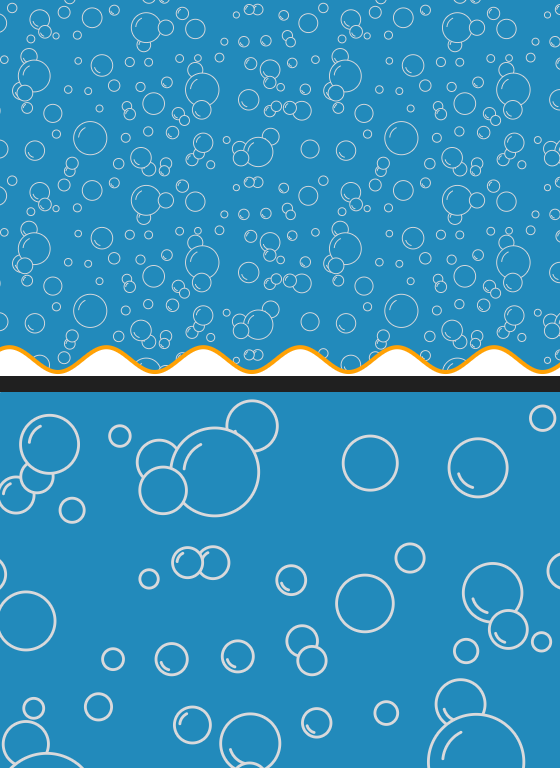
Top, the full canvas; bottom, a detail of the centre.
A Shadertoy shader for this pattern:

```glsl
// Outlined soap bubbles in repeating blue water above a white wave with an orange crest line.
#define UNITS 516.0              // canvas height in design units
#define TILE vec2(427.0, 237.0)  // size of one repeat
#define LINE 1.3                 // outline width
#define MEDIUM_GRID vec2(6.0, 4.0)
#define SMALL_GRID vec2(13.0, 7.0)
#define WAVE_LENGTH 133.0
#define WAVE_HEIGHT 17.0
#define WAVE_LINE 5.6
#define WATER vec3(0.133, 0.541, 0.733)
#define OUTLINE vec3(0.85, 0.85, 0.86)
#define ORANGE vec3(1.0, 0.63, 0.02)

const float PI = 3.14159;

vec2 hash2(vec2 c) {
    vec3 p = fract(c.xyx * vec3(0.1031, 0.1030, 0.0973));
    p += dot(p, p.yzx + 33.33);
    return fract((p.xx + p.yz) * p.zy);
}

// Antialiased coverage of a signed distance
float cover(float d) {
    return clamp(0.5 - d * iResolution.y / UNITS, 0.0, 1.0);
}

vec2 wrapTile(vec2 d) { return d - TILE * round(d / TILE); }

// Filled disc, outline and a curved glint on the left side
void drawBubble(inout vec3 col, vec2 d, float r, vec2 seed) {
    float dist = length(d);
    if (dist > r + 4.0) return;
    vec2 h = hash2(seed + 5.3);
    col = mix(col, WATER, cover(dist - r));
    float ink = cover(abs(dist - r) - 0.5 * LINE);
    if (r > 15.0 || (r > 6.5 && h.x < 0.6)) {
        float facing = r > 15.0 || h.y < 0.5 ? PI + 0.6 : PI - 0.8;
        float turn = mod(atan(d.y, d.x) - facing + PI, 2.0 * PI) - PI;
        float a = facing + clamp(turn, -0.5, 0.5);
        float glint = distance(d, 0.7 * r * vec2(cos(a), sin(a)));
        ink = max(ink, cover(glint - 0.5 * LINE));
    }
    col = mix(col, OUTLINE, ink);
}

// A body with satellites, most behind it and at most one in front
void drawCluster(inout vec3 col, vec2 d, float r, vec2 seed, int satellites) {
    vec2 pick = hash2(seed + 1.7);
    int bodySlot = satellites;
    if (satellites > 0 && (r > 18.0 || pick.y > 0.6)) bodySlot--;
    for (int k = 0; k <= satellites; k++) {
        if (k == bodySlot) {
            drawBubble(col, d, r, seed);
        } else {
            vec2 h = hash2(seed + 7.0 * float(k + 1));
            float a = 2.0 * PI * pick.x + 2.0 * float(k) + 0.7 * h.x;
            float s = 4.0 + r * mix(0.26, 0.42, h.y);
            float reach = r + s * mix(0.35, 0.65, h.x);
            drawBubble(col, d - reach * vec2(cos(a), sin(a)), s, seed + h);
        }
    }
}

vec2 largeCentre(int k) {
    return TILE * fract(vec2(0.11, 0.44) + float(k) * vec2(0.18, 0.36));
}

float largeGap(vec2 p) {
    float gap = UNITS;
    for (int k = 0; k < 5; k++) gap = min(gap, length(wrapTile(p - largeCentre(k))));
    return gap;
}

// Jittered cell centre; every row slides by its own amount
vec2 cellCentre(vec2 cell, vec2 grid, float jitter) {
    vec2 id = mod(cell, grid);
    float slide = hash2(vec2(id.y + 3.0, grid.x)).x;
    vec2 offset = jitter * (hash2(id + 2.0 * grid) - 0.5);
    return (cell + 0.5 + vec2(slide, 0.0) + offset) * TILE / grid;
}

float mediumGap(vec2 p) {
    float gap = UNITS;
    vec2 base = floor(p * MEDIUM_GRID / TILE);
    for (int j = -1; j <= 1; j++)
    for (int i = -2; i <= 1; i++) {
        vec2 c = cellCentre(base + vec2(i, j), MEDIUM_GRID, 0.4);
        if (largeGap(c) > 54.0) gap = min(gap, distance(p, c));
    }
    return gap;
}

// Draws the bubbles of one grid that keep clear of bigger ones
void drawLayer(inout vec3 col, vec2 p, vec2 grid, bool small) {
    vec2 base = floor(p * grid / TILE);
    for (int j = -1; j <= 1; j++)
    for (int i = -2; i <= 1; i++) {
        vec2 cell = base + vec2(i, j);
        vec2 c = cellCentre(cell, grid, 0.4);
        if (distance(p, c) > (small ? 22.0 : 40.0)) continue;
        if (largeGap(c) < (small ? 41.0 : 54.0)) continue;
        if (small && mediumGap(c) < 27.0) continue;
        vec2 seed = mod(cell, grid) + 3.0 * grid;
        vec2 h = hash2(seed);
        float r = small ? mix(4.2, 8.6, h.x) : mix(11.5, 16.0, h.x);
        int satellites = small ? int(r > 6.8 && h.y > 0.6) : int(h.y * 2.4);
        drawCluster(col, p - c, r, seed, satellites);
    }
}

void mainImage(out vec4 fragColor, in vec2 fragCoord) {
    vec2 p = fragCoord / iResolution.y * UNITS;
    vec2 q = vec2(p.x, UNITS - p.y); // measured down from the top
    vec3 col = WATER;
    drawLayer(col, q, SMALL_GRID, true);
    drawLayer(col, q, MEDIUM_GRID, false);
    for (int k = 0; k < 5; k++) {
        int satellites = k == 1 ? 0 : 2 + int(k % 4 == 0);
        vec2 seed = vec2(k, 61);
        float r = mix(20.0, 23.0, hash2(seed).x);
        drawCluster(col, wrapTile(q - largeCentre(k)), r, seed, satellites);
    }

    // White wave, its distance corrected for the slope
    float k = 2.0 * PI / WAVE_LENGTH;
    float phase = k * (p.x - 13.0);
    float slope = WAVE_HEIGHT * k * sin(phase);
    float wave = (p.y - 22.5 - WAVE_HEIGHT * cos(phase)) / sqrt(1.0 + slope * slope);
    col = mix(col, vec3(1.0), cover(wave));
    col = mix(col, ORANGE, cover(abs(wave) - 0.5 * WAVE_LINE));
    fragColor = vec4(col, 1.0);
}
```
